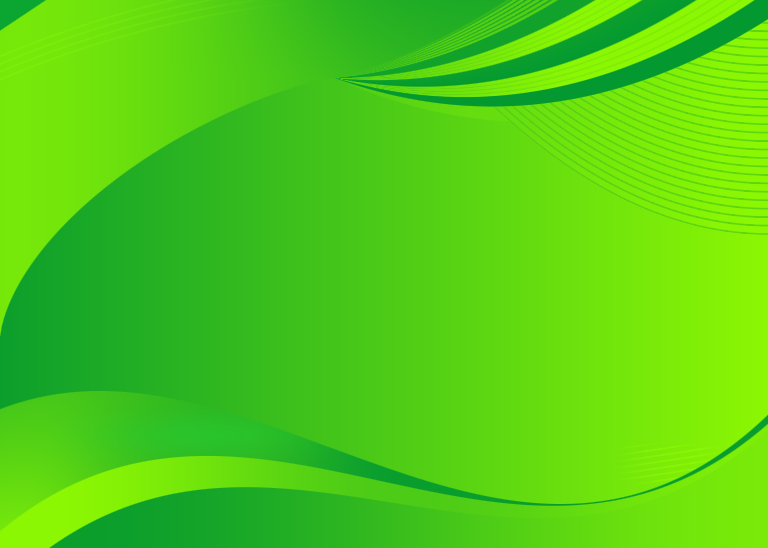
Give the GLSL for this background, as a WebGL 2 fragment shader.

```glsl
#version 300 es
precision highp float;
// Green abstract background: sweeping sheets, a fan of ribbons and fine curved lines.
uniform vec2 u_resolution;
out vec4 outColor;

const vec3 DEEP = vec3(0.045, 0.62, 0.17);
const vec3 LIME = vec3(0.55, 0.97, 0.01);
const vec3 RIBBON_DARK = vec3(0.01, 0.60, 0.19);
const vec3 MINT = vec3(0.15, 0.80, 0.20);
const float HEIGHT = 0.7135;             // canvas height when its width is 1
const vec2 FAN_TIP = vec2(0.436, 0.612);
const float FAN_BEND = 0.883;
const float FAN_LOW = 0.362;             // slope of the lowest ribbon edge
const float FAN_HIGH = -0.09;            // slope of the highest ribbon edge
const float RIBBON_PERIOD = 0.2;
const float LINE_GAP = 0.011;

vec3 ramp(float t) { return mix(DEEP, LIME, clamp(t, 0.0, 1.0)); }

// Antialiased coverage of the region where d is positive
float cover(float d) { return clamp(d / max(fwidth(d), 1e-5) + 0.5, 0.0, 1.0); }

// Distance to the nearest multiple of a period
float nearest(float v, float period) {
    return abs(fract(v / period + 0.5) - 0.5) * period;
}

// Cubic wave through a crest and a trough, both given as (x, height)
float wave(float x, vec2 crest, vec2 trough) {
    float s = (x - crest.x) / (trough.x - crest.x);
    return mix(crest.y, trough.y, s * s * (3.0 - 2.0 * s));
}

// Soft window that opens between a and b and closes between c and d
float window(float x, float a, float b, float c, float d) {
    return smoothstep(a, b, x) * (1.0 - smoothstep(c, d, x));
}

// Upper left sheet, its faint arcs and the dark corner
vec3 drawSheet(vec3 col, vec2 p, float slope) {
    float u = clamp(p.x / FAN_TIP.x, 0.0, 1.0);
    float edge = FAN_TIP.y - 0.341 * pow(1.0 - pow(u, 0.62), 1.3);
    float left = cover(p.y - edge);
    float right = cover(FAN_LOW - slope);
    float mask = p.x < FAN_TIP.x ? left : right;
    float tone = mix(0.83, 0.27, smoothstep(0.0, 0.62, p.x));
    tone -= 1.4 * max(p.y - FAN_TIP.y, 0.0) * smoothstep(0.2, 0.5, p.x);
    float arc = p.y - 0.60 - 0.42 * p.x + 0.42 * p.x * p.x;
    float arcs = cover(0.0012 - nearest(arc, 0.01)) * window(arc, 0.0, 0.01, 0.04, 0.05);
    tone += 0.06 * arcs * (1.0 - smoothstep(0.25, 0.42, p.x));
    col = mix(col, ramp(tone), mask);
    float corner = cover(1.0 - p.x / 0.06 - (HEIGHT - p.y) / 0.04);
    return mix(col, mix(RIBBON_DARK, MINT, 0.25), corner);
}

// Fine lines hanging below the fan on the right
vec3 drawHangingLines(vec3 col, vec2 p, float slope) {
    float fromRight = 1.0 - p.x;
    float level = HEIGHT - p.y + 1.306 * fromRight * fromRight;
    float below = cover(slope - FAN_LOW) * step(FAN_TIP.x, p.x);
    float wedge = cover(0.45 - slope) * (1.0 - smoothstep(0.6, 0.72, p.x));
    col = mix(col, ramp(p.x + 0.13), below * wedge * 0.7);
    float inside = cover(0.306 - level) * below * smoothstep(0.60, 0.66, p.x);
    col = mix(col, ramp(p.x + 0.06), inside * 0.7);
    float lines = cover(0.0011 - nearest(level - 0.3047, LINE_GAP));
    return mix(col, ramp(0.45), inside * lines * 0.65);
}

// Alternating ribbons that spread from one tip
vec3 drawFan(vec3 col, vec2 p, float slope) {
    float start = step(FAN_TIP.x, p.x);
    float body = cover(FAN_LOW - slope) * cover(slope - FAN_HIGH) * start;
    float half_ = RIBBON_PERIOD * 0.25;
    float lime = cover(half_ - nearest(slope - half_, RIBBON_PERIOD));
    lime *= cover(0.297 - slope);
    float hairs = cover(0.0035 - nearest(slope, 0.025));
    vec3 light = ramp(0.62 + 0.4 * smoothstep(0.45, 0.8, p.x) - 0.12 * hairs);
    vec3 dark = mix(RIBBON_DARK, ramp(0.15), 0.5 * smoothstep(0.25, 0.0, slope));
    col = mix(col, mix(dark, light, lime), body);
    float fringe = window(slope, -0.27, -0.22, FAN_HIGH - 0.005, FAN_HIGH);
    float strands = cover(0.008 - nearest(slope, 0.025));
    return mix(col, ramp(0.72), strands * fringe * start * 0.7 * smoothstep(0.44, 0.6, p.x));
}

// Layered waves along the bottom
vec3 drawWaves(vec3 col, vec2 uv) {
    float x = uv.x;
    float back = wave(x, vec2(0.13, 0.2865), vec2(0.73, 0.0803));
    float middle = wave(x, vec2(0.27, 0.168), vec2(0.72, 0.077));
    float front = wave(x, vec2(0.32, 0.111), vec2(0.70, 0.0547));
    float arc = uv.y - 0.12 * x * x;
    float lines = cover(0.0016 - nearest(arc, 0.0115)) * window(x, 0.79, 0.85, 0.91, 0.95);
    lines *= window(uv.y, 0.11, 0.13, 0.18, 0.195);
    col = mix(col, ramp(x + 0.12), lines * 0.8);

    float depth = max(back - uv.y, 0.0);
    float tone = mix(0.46, 0.26, smoothstep(0.05, 0.3, x));
    tone += 1.6 * depth * (1.0 - smoothstep(0.0, 0.22, x));
    vec3 backColor = mix(ramp(tone), RIBBON_DARK, 0.85 * smoothstep(0.32, 0.52, x));
    vec2 glow = (uv - vec2(0.27, 0.205)) / vec2(0.13, 0.04);
    backColor = mix(backColor, MINT, 0.6 * exp(-dot(glow, glow)));
    col = mix(col, backColor, cover(back - uv.y));

    float ribbonTone = mix(1.0, 0.5, smoothstep(0.05, 0.52, x));
    ribbonTone += 0.4 * smoothstep(0.52, 1.0, x);
    col = mix(col, ramp(ribbonTone), cover(middle - uv.y));
    float frontTone = 0.86 * smoothstep(0.1, 1.05, x);
    return mix(col, ramp(frontTone), cover(front - uv.y));
}

void main() {
    vec2 uv = gl_FragCoord.xy / u_resolution;
    vec2 p = vec2(uv.x, uv.y * HEIGHT);
    float run = max(p.x - FAN_TIP.x, 0.001);
    float slope = (FAN_TIP.y - p.y) / run + FAN_BEND * run;
    vec3 col = ramp(uv.x);
    col = drawSheet(col, p, slope);
    col = drawHangingLines(col, p, slope);
    col = drawFan(col, p, slope);
    col = drawWaves(col, uv);
    outColor = vec4(col, 1.0);
}
```
